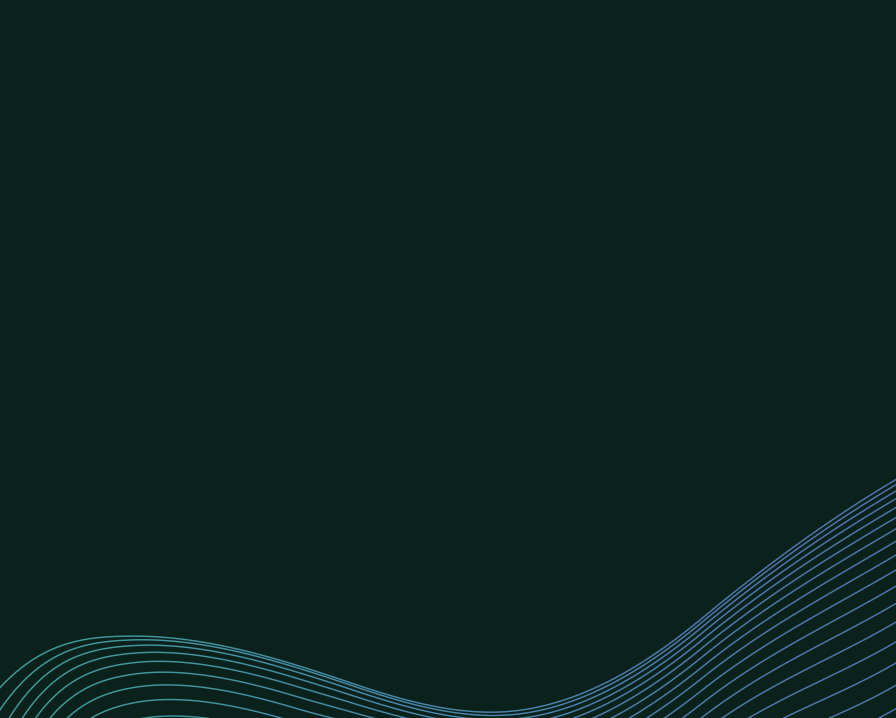
Reproduce this background procedurally as a Shadertoy shader.

```glsl
#define LINE_COUNT 18
#define HALF_WIDTH 0.00102
#define SLOPE_STEP 0.001
#define BACKGROUND vec3(0.045, 0.129, 0.108)
#define TEAL vec3(0.25, 0.61, 0.60)
#define AZURE vec3(0.28, 0.53, 0.67)
#define INDIGO vec3(0.32, 0.46, 0.68)

// Cubic Hermite arc; each knot holds x, height and slope
float arc(float x, vec3 start, vec3 end) {
    float span = end.x - start.x;
    float t = (x - start.x) / span;
    float s = 1.0 - t;
    return s * s * ((1.0 + 2.0 * t) * start.y + t * span * start.z)
         + t * t * ((3.0 - 2.0 * t) * end.y - s * span * end.z);
}

// Upper edge of the wave: crest, trough, then a rise to the right
float crestHeight(float x) {
    vec3 leftEdge  = vec3(0.0, 0.0423, 1.08);
    vec3 crest     = vec3(0.1873, 0.114, 0.0);
    vec3 descent   = vec3(0.4886, 0.0489, -0.34);
    vec3 trough    = vec3(0.684, 0.0081, 0.0);
    vec3 ascent    = vec3(0.9772, 0.1384, 0.83);
    vec3 rightEdge = vec3(1.2508, 0.3339, 0.59);
    if (x < crest.x)   return arc(x, leftEdge, crest);
    if (x < descent.x) return arc(x, crest, descent);
    if (x < trough.x)  return arc(x, descent, trough);
    if (x < ascent.x)  return arc(x, trough, ascent);
    return arc(x, ascent, rightEdge);
}

// Top height, with linear and quadratic spacing of the lines below it
vec3 waveProfile(float x) {
    float linearGap = 0.00195 + 0.0277 * exp(-x / 0.07)
                    + 0.00277 * smoothstep(0.456, 0.814, x)
                    + 0.00163 * smoothstep(0.977, 1.251, x);
    float quadraticGap = 0.00134
                       - 0.00065 * smoothstep(0.407, 0.684, x)
                       + 0.00016 * smoothstep(0.896, 1.251, x);
    return vec3(crestHeight(x), linearGap, quadraticGap);
}

void mainImage(out vec4 fragColor, in vec2 fragCoord) {
    vec2 p = fragCoord / iResolution.y;
    float pixel = 1.0 / iResolution.y;

    vec3 profile = waveProfile(p.x);
    vec3 profileSlope = (waveProfile(p.x + SLOPE_STEP)
                       - waveProfile(p.x - SLOPE_STEP)) / (2.0 * SLOPE_STEP);

    // Fan of lines, with vertical gaps corrected for slope
    float ink = 0.0;
    for (int i = 0; i < LINE_COUNT; i++) {
        float n = float(i);
        vec3 weights = vec3(1.0, -n, -n * n);
        float slope = dot(profileSlope, weights);
        float distanceToLine = abs(p.y - dot(profile, weights))
                             / sqrt(1.0 + slope * slope);
        float coverage = clamp(0.5 + (HALF_WIDTH - distanceToLine) / pixel, 0.0, 1.0);
        ink += coverage * (1.0 - ink);
    }

    // Horizontal line tint
    vec3 lineColor = mix(TEAL, AZURE, smoothstep(0.0, 0.65, p.x));
    lineColor = mix(lineColor, INDIGO, smoothstep(0.55, 1.25, p.x));

    fragColor = vec4(mix(BACKGROUND, lineColor, ink), 1.0);
}
```
